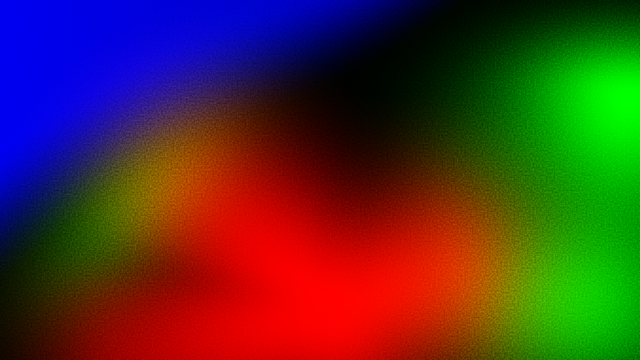
A Shadertoy shader for this background:

```glsl
// Soft blurred colour field on black: a blue corner, a red hill and green glows.
// Each channel is a smooth light field (wavy edge, joined capsules, Gaussians),
// and fine gradient noise adds grain where the tones are in transition.

const float ASPECT = 16.0 / 9.0;

// Blue corner: a slanted edge with a gentle wave
const vec2  BLUE_NORMAL = vec2(0.511, -0.860);
const float BLUE_OFFSET = 0.305;
const float BLUE_WAVE = 0.035;
const float BLUE_WAVE_FREQ = 4.24;
const vec2  BLUE_FADE = vec2(0.139, -0.208);

// Red hill: three arms that meet in one joint
const vec2  RED_JOINT = vec2(0.926, 0.132);
const vec2  RED_CREST = vec2(0.532, 0.468);
const vec2  RED_RIGHT = vec2(1.250, 0.248);
const vec2  RED_LEFT  = vec2(0.347, 0.005);
const vec2  RED_CORE  = vec2(0.926, 0.190);
const float RED_RADIUS = 0.296;
const float RED_CORE_RADIUS = 0.88;
const float RED_BLEND = 0.08;

// Green glows: upper right, lower right, faint haze, ridge beside the hill
const vec2  SUN_POS = vec2(1.748, 0.734);
const float SUN_WIDTH = 0.329;
const float SUN_ABOVE = 0.185;
const float SUN_BELOW = 0.347;
const vec2  LOW_POS = vec2(1.620, 0.144);
const vec2  LOW_SIZE = vec2(0.324, 0.255);
const float LOW_LEVEL = 0.75;
const vec2  HAZE_POS = vec2(1.320, 0.560);
const vec2  HAZE_SIZE = vec2(0.208);
const float HAZE_LEVEL = 0.12;
const vec2  RIDGE_POS = vec2(0.370, 0.444);
const vec2  RIDGE_SIZE = vec2(0.347, 0.162);
const float RIDGE_LEVEL = 0.42;

const float GRAIN_CELLS = 190.0;
const float GRAIN_LEVEL = 0.6;

float gaussian(vec2 offset, vec2 size) {
    vec2 q = offset / size;
    return exp(-dot(q, q));
}

float segmentDistance(vec2 p, vec2 a, vec2 b) {
    vec2 pa = p - a, ba = b - a;
    return length(pa - ba * clamp(dot(pa, ba) / dot(ba, ba), 0.0, 1.0));
}

float smoothMin(float a, float b, float k) {
    float h = max(k - abs(a - b), 0.0) / k;
    return min(a, b) - 0.25 * h * h * k;
}

vec2 hashGradient(vec2 cell) {
    vec3 q = fract(vec3(cell.xyx) * vec3(0.1031, 0.1030, 0.0973));
    q += dot(q, q.yzx + 33.33);
    float angle = 6.2832 * fract((q.x + q.y) * q.z);
    return vec2(cos(angle), sin(angle));
}

float gradientNoise(vec2 p) {
    vec2 i = floor(p), f = fract(p);
    vec2 u = f * f * f * (f * (f * 6.0 - 15.0) + 10.0);
    vec2 e = vec2(1.0, 0.0);
    float a = dot(hashGradient(i), f);
    float b = dot(hashGradient(i + e.xy), f - e.xy);
    float c = dot(hashGradient(i + e.yx), f - e.yx);
    float d = dot(hashGradient(i + e.xx), f - e.xx);
    return mix(mix(a, b, u.x), mix(c, d, u.x), u.y);
}

float blueField(vec2 p) {
    float edge = dot(p, BLUE_NORMAL) + BLUE_OFFSET;
    edge += BLUE_WAVE * sin(BLUE_WAVE_FREQ * p.x);
    edge *= 1.0 + 0.34 * p.x;  // crisper towards the right
    float inside = 1.0 - smoothstep(BLUE_FADE.y, BLUE_FADE.x, edge);
    return inside * (0.95 - 0.2 * p.x);
}

float redField(vec2 p) {
    float d = segmentDistance(p, RED_JOINT, RED_CREST);
    d = smoothMin(d, segmentDistance(p, RED_JOINT, RED_RIGHT), RED_BLEND);
    d = smoothMin(d, segmentDistance(p, RED_JOINT, RED_LEFT), RED_BLEND);
    float body = gaussian(vec2(max(d, 0.0), 0.0), vec2(RED_RADIUS));
    body = max(1.05 * body - 0.05, 0.0);
    return body * gaussian(p - RED_CORE, vec2(RED_CORE_RADIUS));
}

float greenField(vec2 p) {
    vec2 sun = p - SUN_POS;
    float light = gaussian(sun, vec2(SUN_WIDTH, sun.y > 0.0 ? SUN_ABOVE : SUN_BELOW));
    light += LOW_LEVEL * gaussian(p - LOW_POS, LOW_SIZE);
    light += HAZE_LEVEL * gaussian(p - HAZE_POS, HAZE_SIZE);
    vec2 r = p - RIDGE_POS;
    vec2 diagonal = vec2(r.x + r.y, r.y - r.x) * 0.7071;
    return light + RIDGE_LEVEL * gaussian(diagonal, RIDGE_SIZE);
}

void mainImage(out vec4 fragColor, in vec2 fragCoord) {
    vec2 p = fragCoord / iResolution.xy * vec2(ASPECT, 1.0);
    vec3 color = clamp(vec3(redField(p), greenField(p), blueField(p)), 0.0, 1.0);

    // Grain is strongest in the mid tones
    float grain = gradientNoise(p * GRAIN_CELLS);
    color += GRAIN_LEVEL * grain * color * (1.0 - color);
    fragColor = vec4(clamp(color, 0.0, 1.0), 1.0);
}
```
